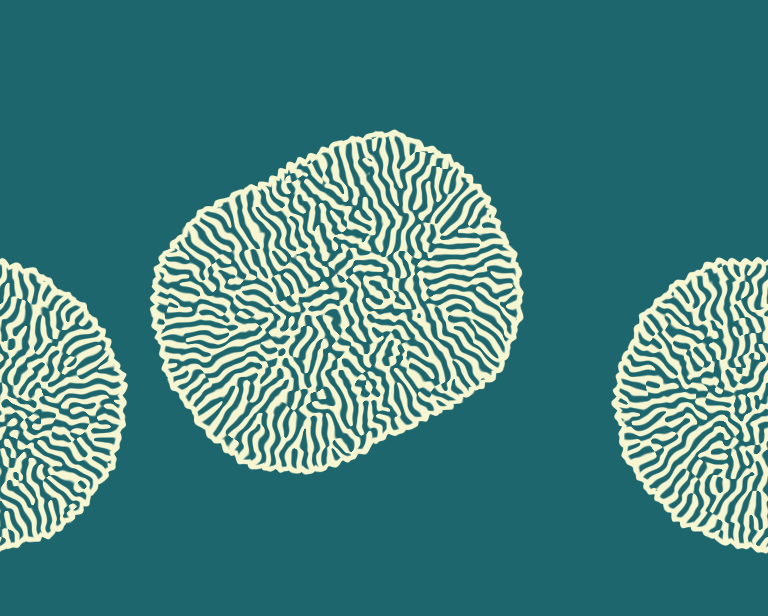
This pattern is drawn by a WebGL 2 fragment shader. Its source:

```glsl
#version 300 es
precision highp float;
// Two brain-coral discs on a teal ground; one wraps across the side edges.
// Each is a lobed polar outline filled with a labyrinth of ridges, made from
// scattered wave kernels (phasor noise) that fan out from a short spine.

uniform vec2 u_resolution;
out vec4 fragColor;

// Lengths are fractions of the canvas width.
const vec3 WATER = vec3(0.115, 0.400, 0.430);
const vec3 RIDGE = vec3(0.965, 0.965, 0.825);
const float PERIOD = 0.0141;      // spacing of ridges
const float RIDGE_BIAS = 0.06;    // above zero: ridges wider than grooves
const float CELL = PERIOD * 1.45; // kernel grid
const float RIM_HALF = 0.0033;    // half thickness of the outline
const float LOBE = 0.0045;        // height of the round lobes on the outline
const float SCALLOP = 0.0010;     // outline bumps at ridge ends
const float BLEND = 0.003;        // rounding where ridges meet the rim
const float WIGGLE = 0.0017;      // sideways sway of the ridges
const float CORE_BEND = 0.65;     // meander near the spine
const float RIM_BEND = 0.25;      // meander near the rim
const float TAU = 6.2831853;

struct Coral {
    vec2 centre;
    float radius;
    vec2 oval;    // amplitude, direction of the long axis
    vec2 corners; // amplitude, direction of the four-fold bulge
    vec2 spineA;
    vec2 spineB;
    float seed;
};

const Coral LARGE = Coral(vec2(0.4385, 0.407), 0.2200, vec2(0.026, 0.47),
    vec2(0.010, 1.26), vec2(-0.047, -0.036), vec2(0.083, 0.048), 3.0);
const Coral SMALL = Coral(vec2(0.982, 0.276), 0.1815, vec2(0.005, 1.9),
    vec2(0.002, 0.2), vec2(-0.012, 0.004), vec2(0.018, -0.004), 17.0);

vec3 hash3(vec2 cell, float seed) {
    vec3 v = fract(vec3(cell.xyx + seed) * vec3(0.1031, 0.1030, 0.0973));
    v += dot(v, v.yxz + 33.33);
    return fract((v.xxy + v.yzz) * v.zyx);
}

// Direction across the ridges: ridges run away from the spine and meander.
vec2 waveDirection(vec2 q, Coral c) {
    vec2 spine = c.spineB - c.spineA;
    float t = clamp(dot(q - c.spineA, spine) / dot(spine, spine), 0.0, 1.0);
    vec2 away = q - c.spineA - t * spine + vec2(1e-5, 0.0);
    float bend = sin(dot(q, vec2(75.0, 40.0)) + c.seed)
               + sin(dot(q, vec2(-50.0, 90.0)) + 2.0 * c.seed)
               + 0.6 * sin(dot(q, vec2(130.0, -110.0)) - c.seed);
    float outer = smoothstep(0.2, 0.95, length(q) / c.radius);
    float angle = atan(away.y, away.x) + bend * mix(CORE_BEND, RIM_BEND, outer);
    return vec2(-sin(angle), cos(angle));
}

// Cosine-like ridge profile, from -1 in grooves to 1 on ridges.
float labyrinth(vec2 q, Coral c) {
    q += WIGGLE * vec2(sin(165.0 * q.y + 2.0 * sin(61.0 * q.x)),
                       sin(150.0 * q.x + 2.0 * sin(67.0 * q.y)));
    vec2 base = floor(q / CELL);
    vec2 here = waveDirection(q, c);
    vec2 wave = vec2(0.0);
    for (int j = -2; j <= 2; j++) {
        for (int i = -2; i <= 2; i++) {
            vec2 cell = base + vec2(i, j);
            vec3 rnd = hash3(cell + 64.0, c.seed);
            vec2 seedPoint = (cell + rnd.xy) * CELL;
            vec2 offset = q - seedPoint;
            float fall = max(0.0, 1.0 - dot(offset, offset) / (4.0 * CELL * CELL));
            vec2 across = waveDirection(seedPoint, c);
            float phase = TAU * (dot(offset, across) / PERIOD + rnd.z);
            // Opposed waves share a crest, so turn their phase to agree
            float agree = clamp(3.0 * dot(across, here), -1.0, 1.0);
            wave += fall * fall * fall * vec2(cos(phase), agree * sin(phase));
        }
    }
    return wave.x / (length(wave) + 0.06);
}

float smoothMin(float a, float b, float k) {
    float h = max(k - abs(a - b), 0.0) / k;
    return min(a, b) - 0.25 * h * h * k;
}

// Share of the pixel covered by ridges of one coral.
float coralCover(vec2 p, Coral c, float pixel) {
    vec2 q = p - c.centre;
    q.x -= round(q.x);

    // Outline
    float a = atan(q.y, q.x);
    float outline = c.radius + c.oval.x * cos(2.0 * (a - c.oval.y))
                  + c.corners.x * cos(4.0 * (a - c.corners.y));
    float lobes = floor(c.radius * 155.0);
    outline += LOBE * abs(sin(lobes * a + 1.8 * sin(5.0 * a + c.seed)));
    outline += 0.0016 * (sin(19.0 * a + c.seed) + sin(11.0 * a));
    float edge = length(q) - outline;
    if (edge > 0.01) return 0.0;

    // Ridges, joined to a scalloped rim
    float profile = labyrinth(q, c);
    edge -= SCALLOP * profile;
    float ridge = -(profile + RIDGE_BIAS) * PERIOD / TAU;
    float rim = abs(edge + RIM_HALF) - RIM_HALF;
    float shape = max(smoothMin(ridge, rim, BLEND), edge);
    return 1.0 - smoothstep(-0.9 * pixel, 0.9 * pixel, shape);
}

void main() {
    float pixel = 1.0 / u_resolution.x;
    vec2 p = gl_FragCoord.xy * pixel;
    float cover = max(coralCover(p, LARGE, pixel), coralCover(p, SMALL, pixel));
    fragColor = vec4(mix(WATER, RIDGE, cover), 1.0);
}
```
